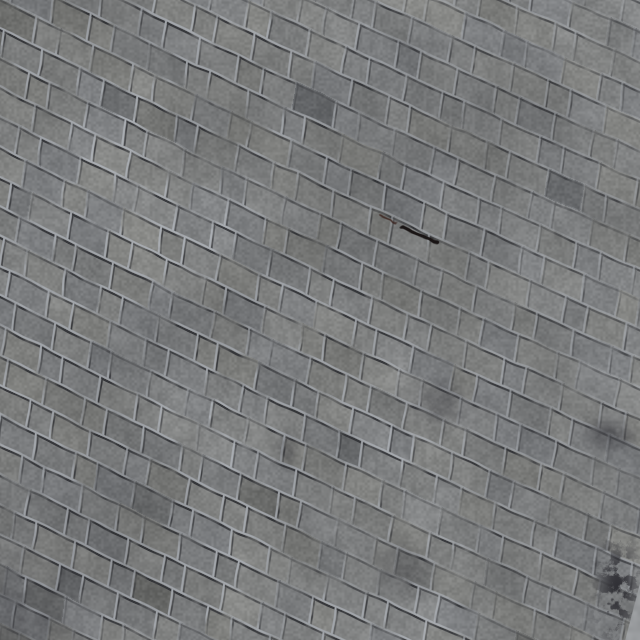
A Shadertoy shader for this texture:

```glsl
const float ROW_HEIGHT = 0.0465;   // vertical spacing of courses
const float PERIOD = 0.1625;       // one header and two stretchers
const float JOINT_LEAN = 0.15;

const vec3 BRICK_COOL = vec3(0.472, 0.482, 0.497);
const vec3 BRICK_WARM = vec3(0.512, 0.514, 0.500);
const vec3 MORTAR = vec3(0.64, 0.655, 0.675);
const vec3 SHADOW = vec3(0.20, 0.205, 0.22);
const vec3 SOOT = vec3(0.19, 0.19, 0.21);
const vec3 CRACK = vec3(0.08, 0.06, 0.06);
const vec3 RUST = vec3(0.22, 0.13, 0.11);
const vec3 TRIM = vec3(0.60, 0.61, 0.62);

float hash(vec2 p) {
    return fract(sin(dot(p, vec2(127.1, 311.7))) * 43758.5453);
}

float noise(vec2 p) {
    vec2 i = floor(p), f = fract(p);
    f = f * f * (3.0 - 2.0 * f);
    return mix(mix(hash(i), hash(i + vec2(1, 0)), f.x),
               mix(hash(i + vec2(0, 1)), hash(i + vec2(1, 1)), f.x), f.y);
}

float fbm(vec2 p) {
    float sum = 0.0, amp = 0.5;
    for (int i = 0; i < 4; i++) {
        sum += amp * noise(p);
        p = p * 2.03 + 17.3;
        amp *= 0.5;
    }
    return sum / 0.9375;
}

float band(float d, float halfWidth, float blur) {
    return 1.0 - smoothstep(halfWidth - blur, halfWidth + blur, d);
}

float segmentDistance(vec2 p, vec2 a, vec2 b) {
    vec2 ab = b - a;
    return length(p - a - ab * clamp(dot(p - a, ab) / dot(ab, ab), 0.0, 1.0));
}

// Soft elliptical patch around a centre
float patchMask(vec2 p, vec2 centre, vec2 size) {
    vec2 q = (p - centre) / size;
    return exp(-dot(q, q));
}

// Joint and course coordinates, in periods and rows; courses flatten to the right
vec2 wallCoords(vec2 p) {
    float drop = (0.5 - 0.03 * p.x) * p.x;
    return vec2((p.x - JOINT_LEAN * p.y) / PERIOD, (p.y + drop) / ROW_HEIGHT + 0.41);
}

// Distances to the left and right joints, then the brick number in its row
vec3 brickSpan(float along, float row) {
    float t = along + 0.045 + 0.5 * mod(row, 2.0) + 0.03 * (hash(vec2(row, 3.0)) - 0.5);
    float cell = floor(t);
    t -= cell;
    float first = 0.23 + 0.05 * (hash(vec2(cell, row)) - 0.5);
    float second = 0.615 + 0.05 * (hash(vec2(cell, row + 50.0)) - 0.5);
    vec3 span = t < first ? vec3(0.0, first, 0.0)
              : t < second ? vec3(first, second, 1.0) : vec3(second, 1.0, 2.0);
    return vec3((t - span.x) * PERIOD, (span.y - t) * PERIOD, cell * 3.0 + span.z);
}

vec3 brickColor(vec2 p, vec2 id) {
    vec3 color = mix(BRICK_COOL, BRICK_WARM, 0.15 + 0.7 * hash(id + 7.0));
    color += 0.05 * (hash(id) - 0.5);
    color -= 0.06 * step(0.96, hash(id + 31.0));
    color += 0.07 * (fbm(p * 40.0) - 0.5);
    return color + 0.07 * (noise(p * 250.0) - 0.5);
}

vec3 addJoints(vec3 color, vec2 p, vec3 span, float height, float blur) {
    float below = height * ROW_HEIGHT * 0.905;
    float above = (1.0 - height) * ROW_HEIGHT * 0.905;
    float fade = mix(1.0, 0.5, smoothstep(0.25, 0.95, p.x + 0.25 * (p.y - 0.5)));
    float wear = fade * smoothstep(0.25, 0.68, fbm(p * 20.0 + 4.0));
    float grit = 0.4 + 1.1 * noise(p * 85.0);
    float shade = max(band(abs(above - 0.0036), 0.0016, blur),
                      0.7 * band(abs(span.x - 0.0034), 0.0013, blur));
    float course = band(min(below, above), 0.0016, blur);
    float joint = band(min(span.x, span.y), 0.0016, blur);
    float shadeAmount = shade * (0.3 + 0.65 * wear) * grit;
    color = mix(color, SHADOW, min(shadeAmount, 0.95));
    float light = (0.12 + 0.95 * wear) * min(0.35 + grit, 1.0);
    return mix(color, MORTAR, max(course, joint) * min(light, 1.0));
}

vec3 addStains(vec3 color, vec2 p) {
    float soot = 0.40 * patchMask(p, vec2(0.69, 0.37), vec2(0.045, 0.035))
               + 0.70 * patchMask(p, vec2(0.955, 0.32), vec2(0.035, 0.02))
               + 0.45 * patchMask(p, vec2(0.45, 0.295), vec2(0.014, 0.02))
               + 0.30 * patchMask(p, vec2(0.63, 0.11), vec2(0.04, 0.04))
               + 0.32 * patchMask(p, vec2(0.0, 0.0), vec2(0.16, 0.20));
    color *= 0.87 + 0.23 * fbm(p * 6.0 + 9.0);
    return mix(color, SOOT, soot * (0.3 + 1.1 * fbm(p * 60.0)));
}

vec3 addDamage(vec3 color, vec2 p, float blur) {
    vec2 q = p + 0.003 * (vec2(noise(p * 130.0), noise(p * 130.0 + 40.0)) - 0.5);
    float slot = segmentDistance(q, vec2(0.628, 0.645), vec2(0.683, 0.620));
    float chip = segmentDistance(q, vec2(0.594, 0.663), vec2(0.618, 0.652));
    color = mix(color, RUST, 0.8 * band(chip, 0.0018, 1.5 * blur));
    color = mix(color, CRACK, 0.95 * band(slot, 0.0026, 1.2 * blur));
    // Pale trim in the lower right corner, with crumbled brick beside it
    float edge = p.x - 0.977 - 0.26 * p.y;
    float crumble = patchMask(p, vec2(0.965, 0.08), vec2(0.03, 0.07));
    color = mix(color, SOOT, crumble * smoothstep(0.42, 0.62, fbm(p * 75.0)));
    vec3 trim = TRIM + 0.06 * (noise(p * 120.0) - 0.5);
    return mix(color, trim, smoothstep(-blur, blur, edge));
}

void mainImage(out vec4 fragColor, in vec2 fragCoord) {
    vec2 p = fragCoord / iResolution.xy;
    float blur = max(0.0012, 0.6 / iResolution.y);
    vec2 wobble = 0.0028 * (vec2(noise(p * 30.0), noise(p * 30.0 + 60.0)) - 0.5);
    vec2 wall = wallCoords(p + wobble);
    float row = floor(wall.y);
    vec3 span = brickSpan(wall.x, row);
    vec3 color = brickColor(p, vec2(span.z, row));
    color = addJoints(color, p, span, wall.y - row, blur);
    color = addStains(color, p);
    color = addDamage(color, p, blur);
    fragColor = vec4(clamp(color, 0.0, 1.0), 1.0);
}
```
